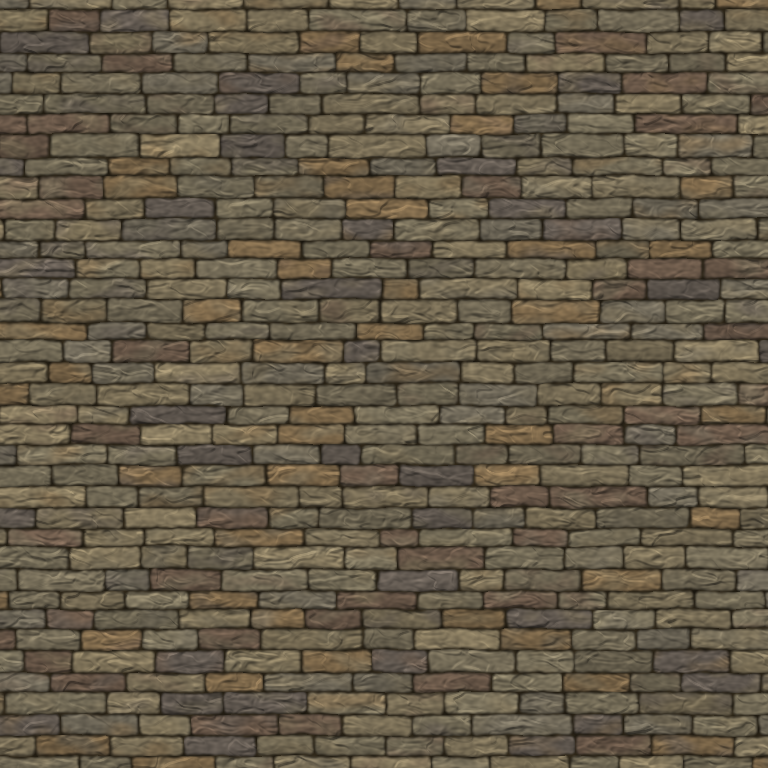
This texture is drawn by a WebGL 2 fragment shader. Its source:

```glsl
#version 300 es
precision highp float;

uniform vec2 u_resolution;
out vec4 fragColor;

const float ROWS = 37.2;            // courses up the canvas
const float COLS = 11.0;            // mean stones along a course
const float ROW_JITTER = 0.22;      // shift of bed joints, in courses
const float COL_JITTER = 0.52;      // shift of upright joints, in stones
const float JOINT = 0.0005;         // half width of a joint
const float CORNER = 0.0062;        // corner radius of a stone
const float WOBBLE = 0.0042;        // raggedness of the outline
const float BEVEL = 0.0042;         // depth of the worn, darker rim
const float RELIEF = 0.75;          // strength of the cleft surface
const float GRAIN = 0.20;           // strength of fine mottling
const float TONE_SPREAD = 0.16;     // brightness range between stones
const vec2 CLEFT_SCALE = vec2(30.0, 62.0);
const vec2 LIGHT_STEP = vec2(-0.0012, 0.0028);

const vec3 MORTAR = vec3(0.150, 0.125, 0.080);
const vec3 STONES[8] = vec3[8](
    vec3(0.425, 0.395, 0.320),      // olive grey
    vec3(0.405, 0.375, 0.305),      // moss grey
    vec3(0.435, 0.395, 0.310),      // buff
    vec3(0.400, 0.375, 0.320),      // cool grey
    vec3(0.470, 0.425, 0.330),      // pale sand
    vec3(0.445, 0.370, 0.265),      // ochre
    vec3(0.385, 0.320, 0.265),      // russet
    vec3(0.350, 0.320, 0.290));     // slate

// Integer hash giving two values in 0..1
vec2 hash2(vec2 cell) {
    uvec2 v = uvec2(ivec2(cell)) * 1664525u + 1013904223u;
    v.x += v.y * 1664525u;
    v.y += v.x * 1664525u;
    v ^= v >> 16u;
    v.x += v.y * 1664525u;
    v.y += v.x * 1664525u;
    v ^= v >> 16u;
    return vec2(v >> 8u) / 16777216.0;
}

float cornerSlope(vec2 cell, vec2 offset) {
    float angle = 6.28319 * hash2(cell).x;
    return dot(vec2(cos(angle), sin(angle)), offset);
}

float gradientNoise(vec2 p) {
    vec2 i = floor(p), f = p - i;
    vec2 w = f * f * f * (f * (f * 6.0 - 15.0) + 10.0);
    vec2 e = vec2(1.0, 0.0);
    return mix(mix(cornerSlope(i, f), cornerSlope(i + e.xy, f - e.xy), w.x),
               mix(cornerSlope(i + e.yx, f - e.yx), cornerSlope(i + 1.0, f - 1.0), w.x), w.y);
}

// Split stone face: chipped ledges over a broad swell
float cleftHeight(vec2 p) {
    vec2 q = p * CLEFT_SCALE;
    q += 0.9 * vec2(gradientNoise(q * 1.3 + 31.0), gradientNoise(q * 0.8 + 53.0));
    float swell = gradientNoise(q);
    float ledge = smoothstep(-0.05, 0.12, gradientNoise(q * 0.9 + 7.0));
    return swell * 0.6 + ledge * 0.30 + gradientNoise(q * 2.6) * 0.22;
}

float bedJoint(float row) {
    return row + ROW_JITTER * (hash2(vec2(row, 911.0)).x - 0.5);
}

float uprightJoint(float col, float row) {
    return col + COL_JITTER * (hash2(vec2(col, row + 300.0)).y - 0.5);
}

float roundedBox(vec2 p, vec2 halfSize, float radius) {
    vec2 d = abs(p) - halfSize + radius;
    return length(max(d, 0.0)) + min(max(d.x, d.y), 0.0) - radius;
}

void main() {
    vec2 uv = gl_FragCoord.xy / u_resolution.y;
    float pixel = 1.0 / u_resolution.y;

    // Course holding this point, with slightly wavering beds
    float y = uv.y * ROWS + 0.35 + 0.12 * gradientNoise(uv * vec2(14.0, 9.0));
    float row = floor(y);
    row += step(bedJoint(row + 1.0), y) - step(y, bedJoint(row));
    float bottom = bedJoint(row), top = bedJoint(row + 1.0);

    // Stone within the course, staggered from row to row
    float x = uv.x * COLS + 0.5 * mod(row, 2.0) + 0.5 * hash2(vec2(row, 57.0)).x;
    float col = floor(x);
    col += step(uprightJoint(col + 1.0, row), x) - step(x, uprightJoint(col, row));
    float left = uprightJoint(col, row), right = uprightJoint(col + 1.0, row);

    vec2 unit = 1.0 / vec2(COLS, ROWS);
    vec2 halfSize = 0.5 * vec2(right - left, top - bottom) * unit;
    vec2 local = (vec2(x, y) - 0.5 * vec2(left + right, bottom + top)) * unit;
    vec2 pick = hash2(vec2(col + 70.0, row + 140.0));
    vec2 vary = hash2(vec2(col + 510.0, row + 620.0));

    // Ragged outline
    vec2 face = uv + floor(vary * 64.0);
    float ragged = gradientNoise(face * 42.0) + 0.5 * gradientNoise(face * 105.0);
    float dist = roundedBox(local, halfSize - JOINT, CORNER) + WOBBLE * ragged * 0.6;
    float stoneMask = 1.0 - smoothstep(-0.0010 - pixel, 0.0008 + pixel, dist);

    // Colour of the stone, with stains blending toward a second tone
    vec3 tone = STONES[int(pow(pick.x, 1.35) * 7.99)];
    vec3 stain = STONES[int(pick.y * 7.99)];
    float stainAmount = smoothstep(-0.2, 0.5, gradientNoise(face * vec2(22.0, 40.0) + 11.0));
    vec3 color = mix(tone, stain, 0.6 * stainAmount);
    color *= 1.02 + TONE_SPREAD * (vary.x - 0.5);

    // Light from above on the cleft face, then grain and worn rim
    float slope = cleftHeight(face) - cleftHeight(face + LIGHT_STEP);
    float chipped = smoothstep(-0.35, 0.35, gradientNoise(face * vec2(17.0, 30.0) + 5.0));
    float grain = gradientNoise(face * vec2(105.0, 165.0));
    float rim = smoothstep(0.0, BEVEL, -dist);
    float tilt = local.y / halfSize.y;
    float relief = clamp(RELIEF * slope * (0.35 + chipped), -0.36, 0.26);
    color *= 1.0 + relief + GRAIN * grain + 0.06 * tilt;
    color *= mix(0.74, 1.03, rim);

    vec3 joint = MORTAR * (1.0 + 0.6 * gradientNoise(uv * 90.0));
    fragColor = vec4(mix(joint, color, stoneMask), 1.0);
}
```
